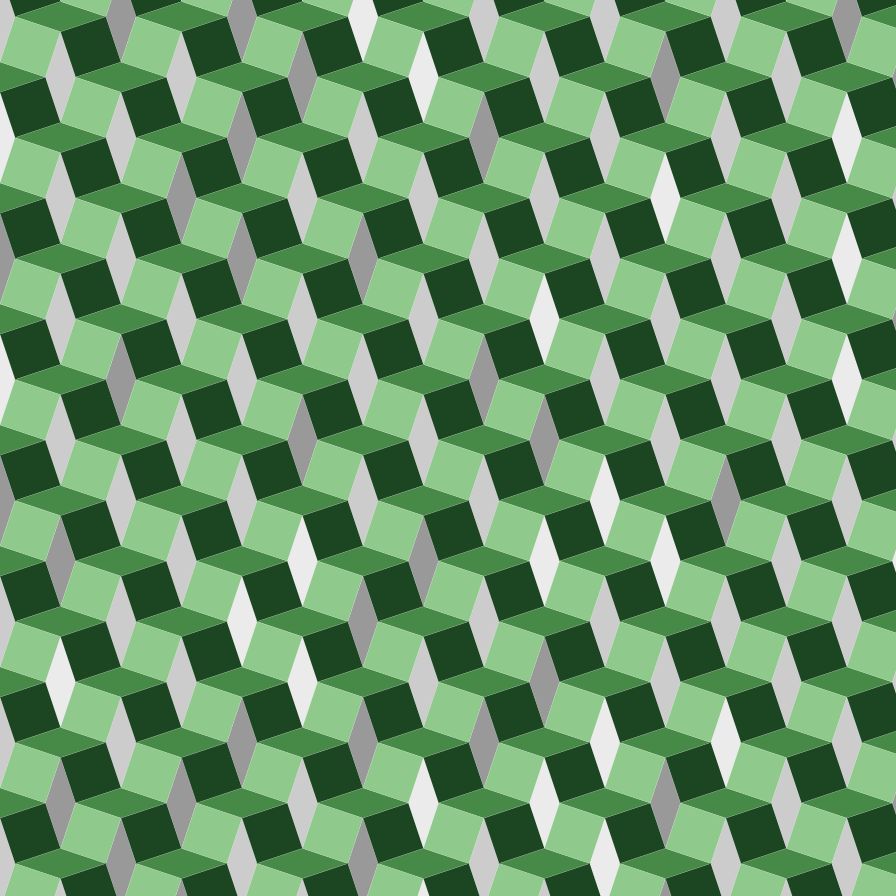
A Shadertoy shader for this pattern:

```glsl
// Tumbling-block tiling: mirrored tilted squares in light and dark green, with
// flat green rhombi and upright grey rhombi between them. Each shape is a distance
// function repeated on a diagonal lattice; a hash picks the tone of each grey one.

const float UNITS = 59.25;         // grid units per canvas height
const float EDGE = sqrt(10.0);     // side of every tile, the length of (3, 1)

float hash(vec2 p) {
    vec3 q = fract(vec3(p.xyx) * 0.1031);
    q += dot(q, q.yzx + 33.33);
    return fract((q.x + q.y) * q.z);
}

// Lattice spanned by (4, 4) and (4, -4): index of the point nearest to p
vec2 latticeIndex(vec2 p) {
    return floor(vec2(p.x + p.y, p.x - p.y) / 8.0 + 0.5);
}

vec2 latticePoint(vec2 id) {
    return 4.0 * vec2(id.x + id.y, id.x - id.y);
}

vec2 repeatLattice(vec2 p) {
    return p - latticePoint(latticeIndex(p));
}

// Square with one pair of sides along the direction side
float tiltedSquare(vec2 p, vec2 side) {
    vec2 q = abs(vec2(dot(p, side), dot(p, vec2(-side.y, side.x)))) / EDGE;
    return max(q.x, q.y) - 0.5 * EDGE;
}

// Rhombus reaching 3 units along x and 1 unit along y
float rhombus(vec2 p) {
    return (abs(p.x) + 3.0 * abs(p.y) - 3.0) / EDGE;
}

// Grey tone per tile: darker ones thin out and paler ones gather to the right
vec3 greyTone(vec2 id) {
    float x = latticePoint(id).x / UNITS;
    float r = hash(id + 71.0);
    float tone = r < 0.38 - 0.28 * x ? 0.60 : r > 0.80 - 0.16 * x ? 0.92 : 0.80;
    return vec3(tone);
}

// Paint a tile, inset slightly so a pale hairline stays along the seams
void paint(inout vec3 color, vec3 tileColor, float dist, float pixel) {
    color = mix(color, tileColor, clamp(0.5 - (dist + 0.006) / pixel, 0.0, 1.0));
}

void mainImage(out vec4 fragColor, in vec2 fragCoord) {
    float pixel = UNITS / iResolution.y;
    vec2 p = fragCoord * pixel - vec2(0.0, 53.15);

    // Tile centres relative to the corner shared by two squares
    vec2 darkPos = repeatLattice(p - vec2(2.0, -1.0));
    vec2 lightPos = repeatLattice(p - vec2(-2.0, -1.0));
    vec2 flatPos = repeatLattice(p - vec2(0.0, 1.0));
    vec2 uprightPos = p - vec2(0.0, -3.0);
    vec2 id = latticeIndex(uprightPos);
    uprightPos -= latticePoint(id);

    vec3 color = vec3(0.95);
    paint(color, greyTone(id), rhombus(uprightPos.yx), pixel);
    paint(color, vec3(0.28, 0.54, 0.28), rhombus(flatPos), pixel);
    paint(color, vec3(0.56, 0.79, 0.55), tiltedSquare(lightPos, vec2(3.0, -1.0)), pixel);
    paint(color, vec3(0.11, 0.27, 0.13), tiltedSquare(darkPos, vec2(3.0, 1.0)), pixel);

    fragColor = vec4(color, 1.0);
}
```
